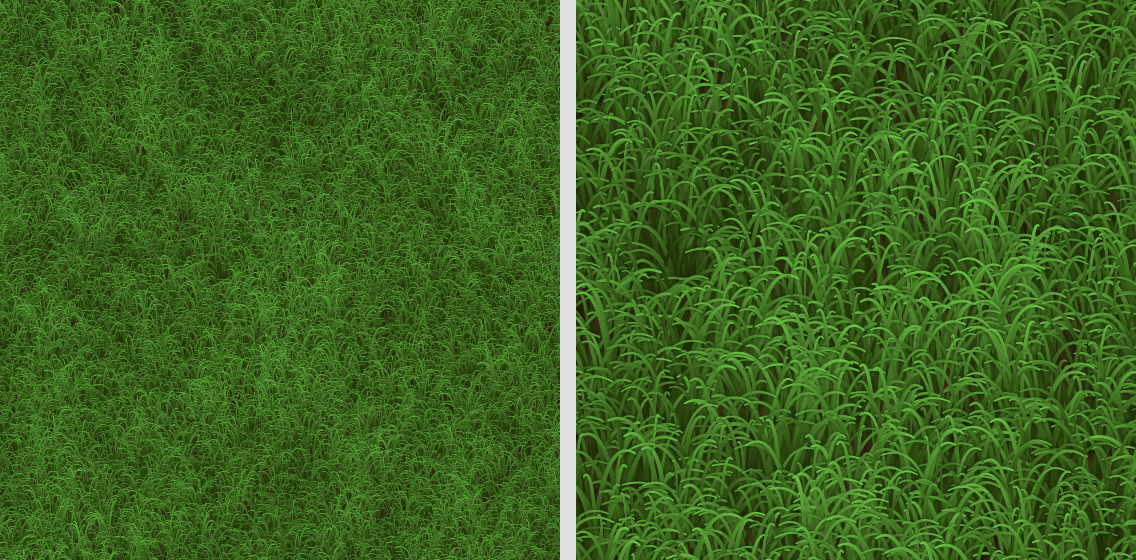
Left: the whole. Right: its middle third, enlarged.
Reproduce this texture procedurally as a Shadertoy shader.

```glsl
#define COLUMNS 48.0      // root cells across the canvas
#define ROWS 400.0        // root cells up the canvas
#define REACH_X 2         // neighbour columns searched
#define REACH_Y 31        // rows searched below the pixel
#define MAX_LEAN 0.039
#define HALF_WIDTH 0.00125
#define SHADE vec3(0.130, 0.190, 0.022)
#define SUNLIT vec3(0.405, 0.735, 0.260)
#define SOIL vec3(0.190, 0.110, 0.060)

vec4 hash4(vec2 p) {
    vec4 q = fract(p.xyxy * vec4(0.1031, 0.1030, 0.0973, 0.1099));
    q += dot(q, q.wzxy + 33.33);
    return fract((q.xxyz + q.yzzw) * q.zywx);
}

float valueNoise(vec2 p) {
    vec2 cell = floor(p), f = fract(p);
    f = f * f * (3.0 - 2.0 * f);
    float low = mix(hash4(cell).x, hash4(cell + vec2(1, 0)).x, f.x);
    float high = mix(hash4(cell + vec2(0, 1)).x, hash4(cell + vec2(1, 1)).x, f.x);
    return mix(low, high, f.y);
}

float cross2(vec2 a, vec2 b) { return a.x * b.y - a.y * b.x; }

// Distance to a quadratic curve (x) and position along it (y),
// with control points given relative to the pixel.
vec2 curveDistance(vec2 b0, vec2 b1, vec2 b2) {
    float a = cross2(b0, b2), b = 2.0 * cross2(b1, b0), d = 2.0 * cross2(b2, b1);
    vec2 d10 = b1 - b0, d20 = b2 - b0;
    vec2 g = 2.0 * (b * (b2 - b1) + d * d10 + a * d20);
    g = vec2(g.y, -g.x);
    vec2 nearest = b0 + (b * d - a * a) * g / max(dot(g, g), 1e-20);
    float t = (cross2(nearest, d20) + 2.0 * cross2(d10, nearest)) / (2.0 * a + b + d);
    t = clamp(t, 0.0, 1.0);
    return vec2(length(mix(mix(b0, b1, t), mix(b1, b2, t), t)), t);
}

// Dark thatch with scattered patches of bare soil
vec3 ground(vec2 uv) {
    float streak = valueNoise(uv * vec2(360.0, 110.0));
    float bare = smoothstep(0.55, 0.8, valueNoise(uv * 48.0 + 17.0));
    vec3 thatch = mix(SHADE, SUNLIT, 0.25 * streak - 0.03);
    return mix(thatch, SOIL * (0.5 + streak), 0.75 * bare);
}

// Paints one blade over the colour behind it
vec3 paintBlade(vec3 behind, vec2 uv, vec2 cell, float pixel) {
    vec4 place = hash4(cell + 211.0);
    vec2 root = (cell + place.xy) / vec2(COLUMNS, ROWS);
    vec2 toRoot = root - uv;
    if (abs(toRoot.x) > MAX_LEAN + 0.003) return behind;

    vec4 form = hash4(cell + 573.0);
    float tuft = valueNoise(root * 42.0);
    float meadow = valueNoise(root * 11.0 + 5.0);
    float side = place.z < 0.5 ? -1.0 : 1.0;
    float lean = side * mix(0.003, MAX_LEAN, form.x);
    float height = mix(0.040, 0.074, form.y) * mix(0.7, 1.08, tuft);
    float droop = mix(0.95, 0.72, form.x * 0.6 + form.z * 0.4);

    vec2 bend = toRoot + vec2(0.27 * lean, height);
    vec2 tip = toRoot + vec2(lean, height * droop);
    vec2 curve = curveDistance(toRoot, bend, tip);
    float t = curve.y;

    float halfWidth = HALF_WIDTH * mix(0.75, 1.2, place.w) * mix(1.0, 0.4, t * t);
    float cover = clamp((halfWidth - curve.x) / pixel + 0.5, 0.0, 1.0);
    float shadow = 0.16 * t * (1.0 - smoothstep(0.0, 0.0032, curve.x));
    float light = 0.06 + 0.8 * t + 0.44 * (form.w - 0.5);
    light += 0.28 * (tuft - 0.5) + 0.16 * (meadow - 0.5);
    vec3 blade = mix(SHADE, SUNLIT, clamp(light, 0.0, 1.05));
    return mix(behind * (1.0 - shadow), blade, cover);
}

void mainImage(out vec4 fragColor, in vec2 fragCoord) {
    float pixel = 1.0 / iResolution.y;
    vec2 uv = fragCoord * pixel;
    vec2 home = floor(uv * vec2(COLUMNS, ROWS));
    vec3 color = ground(uv);

    // Far rows first, so that nearer blades overlap them
    for (int row = 0; row <= REACH_Y; row++) {
        for (int column = -REACH_X; column <= REACH_X; column++) {
            color = paintBlade(color, uv, home + vec2(column, -row), pixel);
        }
    }
    fragColor = vec4(color, 1.0);
}
```
